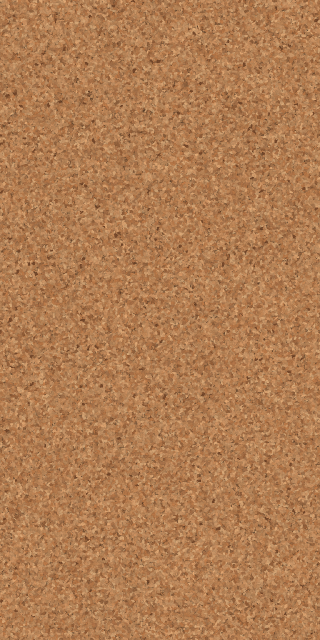
Write a WebGL 1 fragment shader that draws this texture.

```glsl
precision highp float;
// Fine pressed cork board: small angular grains in tan and brown with dark flecks.
uniform vec2 u_resolution;

#define GRAINS 128.0       // grains across the canvas width
#define STRETCH 0.5        // how elongated a grain may be
#define SIZE_SPREAD 0.28   // variation of grain size
#define CONTRAST 1.0       // spread of grain colours around the mean
#define GRAIN_JITTER 0.03  // brightness variation between grains
#define HUE_JITTER 0.014   // reddish or yellowish drift of a grain
#define CREVICE 0.10       // even darkening between grains
#define PIT_DEPTH 0.38     // darkness of the scattered pits between grains
#define FIBRE 0.13         // fine texture inside the grains
#define FLECK_SHARE 0.006  // share of dark bark flecks
#define MOTTLE 0.018       // strength of broad tonal patches

const vec3 MEAN_CORK = vec3(0.69, 0.488, 0.32);
const vec3 BARK = vec3(0.44, 0.27, 0.16);

vec3 hash3(vec2 p) {
  vec3 q = fract(p.xyx * vec3(0.1031, 0.1030, 0.0973));
  q += dot(q, q.yxz + 33.33);
  return fract((q.xxy + q.yzz) * q.zyx);
}

float valueNoise(vec2 p) {
  vec2 cell = floor(p);
  vec2 f = fract(p);
  f = f * f * (3.0 - 2.0 * f);
  float low = mix(hash3(cell).x, hash3(cell + vec2(1.0, 0.0)).x, f.x);
  float high = mix(hash3(cell + vec2(0.0, 1.0)).x, hash3(cell + 1.0).x, f.x);
  return mix(low, high, f.y);
}

// Cork tones from dark to light, chosen by their share of the area
vec3 corkTone(float pick) {
  vec3 tone = vec3(0.55, 0.36, 0.22);
  tone = mix(tone, vec3(0.62, 0.42, 0.27), step(0.04, pick));
  tone = mix(tone, vec3(0.66, 0.44, 0.27), step(0.18, pick));
  tone = mix(tone, vec3(0.69, 0.49, 0.32), step(0.35, pick));
  tone = mix(tone, vec3(0.73, 0.53, 0.36), step(0.64, pick));
  return mix(tone, vec3(0.78, 0.59, 0.41), step(0.89, pick));
}

vec3 grainColor(vec2 id) {
  vec3 rnd = hash3(id + 71.0);
  vec3 color = MEAN_CORK + (corkTone(rnd.x) - MEAN_CORK) * CONTRAST;
  color *= 1.0 + GRAIN_JITTER * (2.0 * rnd.y - 1.0);
  color += HUE_JITTER * (2.0 * rnd.z - 1.0) * vec3(1.0, -0.5, -1.0);
  float fleck = step(hash3(id + 193.0).x, FLECK_SHARE);
  return mix(color, BARK, fleck);
}

// Cellular pattern of stretched, randomly turned grains
vec3 cork(vec2 p) {
  p += 0.6 * (vec2(valueNoise(p * 1.9), valueNoise(p * 1.9 + 47.0)) - 0.5);
  vec2 cell = floor(p);
  vec2 nearestId = cell;
  float nearest = 9.0;
  float second = 9.0;
  for (int y = -1; y <= 1; y++) {
    for (int x = -1; x <= 1; x++) {
      vec2 id = cell + vec2(float(x), float(y));
      vec3 rnd = hash3(id);
      vec2 offset = p - id - 0.1 - 0.8 * rnd.xy;
      float angle = 6.2832 * rnd.z;
      vec2 axis = vec2(cos(angle), sin(angle));
      vec2 local = vec2(dot(offset, axis), dot(offset, vec2(-axis.y, axis.x)));
      local *= vec2(1.0 - STRETCH * 0.5, 1.0 + STRETCH);
      float size = SIZE_SPREAD * hash3(id + 29.0).x;
      float reach = length(local) - size;
      if (reach < nearest) {
        second = nearest;
        nearest = reach;
        nearestId = id;
      } else {
        second = min(second, reach);
      }
    }
  }
  // Crevices deepen into small pits here and there
  float gap = 1.0 - smoothstep(0.0, 0.28, second - nearest);
  float pit = gap * smoothstep(0.68, 0.9, valueNoise(p * 1.1 + 311.0));
  float fibre = valueNoise(p * 2.3 + 157.0) - 0.5;
  float shade = 1.025 + FIBRE * fibre + CREVICE * (0.25 - gap) - PIT_DEPTH * pit;
  return grainColor(nearestId) * shade;
}

void main() {
  // Four samples per pixel smooth the grain edges
  vec3 color = vec3(0.0);
  for (int j = 0; j < 2; j++) {
    for (int i = 0; i < 2; i++) {
      vec2 shift = 0.5 * vec2(float(i), float(j)) - 0.25;
      color += 0.25 * cork((gl_FragCoord.xy + shift) / u_resolution.x * GRAINS);
    }
  }

  // Broad, faint patches of tone
  vec2 uv = gl_FragCoord.xy / u_resolution.x;
  float patches = 0.6 * valueNoise(uv * 5.0 + 3.0) + 0.4 * valueNoise(uv * 17.0);
  color *= 1.0 + MOTTLE * (2.0 * patches - 1.0);
  gl_FragColor = vec4(clamp(color, 0.0, 1.0), 1.0);
}
```
